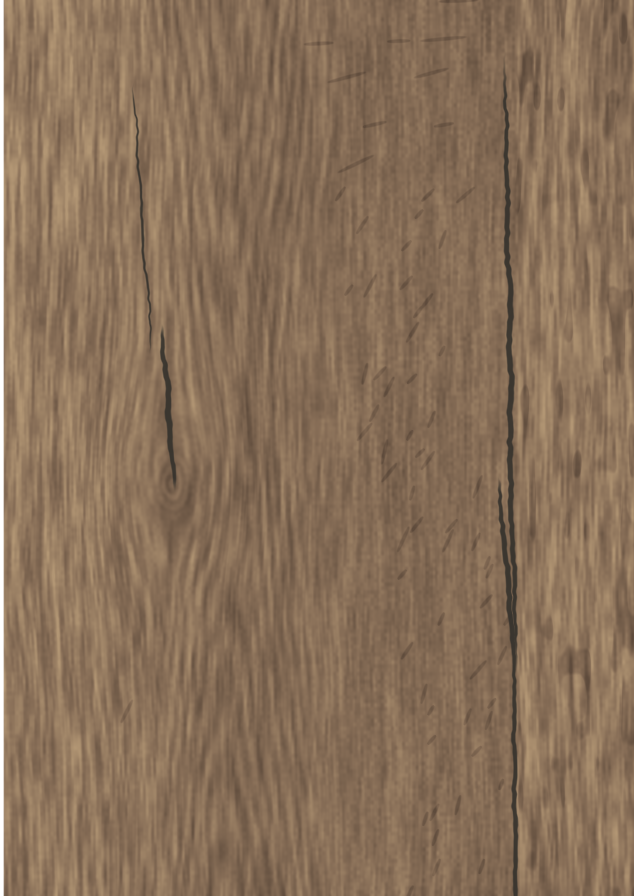
A WebGL 1 fragment shader for this texture:

```glsl
precision highp float;
// Brown oak veneer: vertical grain, a knot, ray flecks and two dark splits.
uniform vec2 u_resolution;

#define DARK vec3(0.37, 0.295, 0.235)
#define MID vec3(0.53, 0.43, 0.34)
#define LIGHT vec3(0.70, 0.59, 0.455)
#define SPLIT_COLOR vec3(0.20, 0.19, 0.17)
#define KNOT vec2(0.192, 0.462)
#define SEAM_X 0.576
#define MARGIN 0.0042
#define GRAIN_FREQ 175.0
#define RING_FREQ 85.0
#define GRAIN_CONTRAST 0.21
#define FLECK_CELL 0.034

float hash(vec2 p) {
  vec3 q = fract(p.xyx * vec3(0.1031, 0.1030, 0.0973));
  q += dot(q, q.yzx + 33.33);
  return fract((q.x + q.y) * q.z);
}

float noise(vec2 p) {
  vec2 i = floor(p), f = fract(p);
  f = f * f * (3.0 - 2.0 * f);
  return mix(mix(hash(i), hash(i + vec2(1.0, 0.0)), f.x),
             mix(hash(i + vec2(0.0, 1.0)), hash(i + 1.0), f.x), f.y);
}

float fbm(vec2 p) {
  float sum = 0.0, amp = 0.5;
  for (int i = 0; i < 4; i++) {
    sum += amp * noise(p);
    p = p * 2.03 + 17.3;
    amp *= 0.5;
  }
  return sum / 0.9375;
}

// Coverage of a stroke from a to b that tapers at both ends
float stroke(vec2 p, vec2 a, vec2 b, float width, float blur) {
  vec2 ab = b - a;
  float t = clamp(dot(p - a, ab) / dot(ab, ab), 0.0, 1.0);
  float halfWidth = 0.5 * width * sqrt(4.0 * t * (1.0 - t));
  float d = length(p - a - ab * t);
  return (1.0 - smoothstep(-blur, blur, d - halfWidth)) * smoothstep(0.0, 0.08, t * (1.0 - t));
}

// Slanted ray flecks scattered on a jittered grid
float rayFlecks(vec2 p, float blur) {
  float cover = 0.0;
  vec2 cell = floor(p / FLECK_CELL);
  for (int j = -1; j <= 1; j++) {
    for (int i = -1; i <= 1; i++) {
      vec2 id = cell + vec2(float(i), float(j));
      vec2 c = (id + vec2(hash(id + 3.1), hash(id + 7.7))) * FLECK_CELL;
      float top = smoothstep(0.77, 0.84, c.y);
      float path = mix(0.525, 0.435, smoothstep(0.32, 0.58, c.y));
      float density = 0.8 * exp(-pow((c.x - path) / 0.06, 2.0));
      float angle = mix(1.05, 0.15, top) + 0.6 * (hash(id + 5.9) - 0.5) * (1.0 - 0.6 * top);
      vec2 arm = vec2(cos(angle), sin(angle)) * mix(0.007, 0.017, hash(id + 9.2)) * (1.0 + 0.7 * top);
      float keep = step(hash(id + 1.4), density * (1.0 - 0.45 * top));
      cover = max(cover, keep * stroke(p, c - arm, c + arm, 0.0042, blur));
    }
  }
  return cover;
}

// Long dark splits with ragged edges
float splits(vec2 p, float blur) {
  p.x += 0.004 * (noise(vec2(p.y * 28.0, 2.0)) - 0.5) + 0.002 * (noise(p * vec2(60.0, 150.0)) - 0.5);
  float s = stroke(p, vec2(0.149, 0.91), vec2(0.169, 0.60), 0.0028, blur);
  s = max(s, stroke(p, vec2(0.180, 0.64), vec2(0.197, 0.45), 0.0065, blur));
  s = max(s, stroke(p, vec2(0.564, 0.95), vec2(0.575, 0.23), 0.0062, blur));
  s = max(s, stroke(p, vec2(0.558, 0.47), vec2(0.574, 0.24), 0.0060, blur));
  return max(s, stroke(p, vec2(0.572, 0.33), vec2(0.578, -0.15), 0.0050, blur));
}

vec3 woodColor(float tone) {
  return mix(mix(DARK, MID, clamp(tone * 2.0, 0.0, 1.0)), LIGHT, clamp(tone * 2.0 - 1.0, 0.0, 1.0));
}

void main() {
  vec2 p = gl_FragCoord.xy / u_resolution.y;
  float px = 1.0 / u_resolution.y;

  // Grain coordinate, bulging round the knot
  vec2 k = p - KNOT;
  float bulge = exp(-dot(k * vec2(16.0, 9.0), k * vec2(16.0, 9.0)));
  float g = p.x - 0.65 * k.x * bulge + 0.022 * (fbm(p * vec2(5.0, 2.5)) - 0.5);

  // Board zones
  float rightBoard = smoothstep(SEAM_X - 0.003, SEAM_X + 0.003, p.x);
  float leftZone = 1.0 - smoothstep(0.13, 0.24, p.x);
  float quarter = smoothstep(0.33, 0.43, p.x) * (1.0 - rightBoard);
  float arches = smoothstep(0.15, 0.21, p.x) * (1.0 - smoothstep(0.31, 0.39, p.x));

  // Broad tone and fine pores
  float tone = 0.475 + 0.15 * leftZone + 0.12 * rightBoard - 0.03 * quarter;
  tone += 0.24 * (fbm(vec2(g * 14.0, p.y * 2.0)) - 0.5);
  float contrast = GRAIN_CONTRAST * (1.0 + 0.35 * leftZone + 0.4 * rightBoard - 0.2 * quarter);
  float coarse = noise(vec2(g * GRAIN_FREQ, p.y * 13.0));
  float fine = noise(vec2(g * GRAIN_FREQ * 1.9 + 40.0, p.y * 42.0));
  tone += contrast * (1.7 * (coarse - 0.5) + 1.5 * (fine - 0.5));
  tone += 0.14 * (noise(p * vec2(260.0, 230.0)) - 0.5) * (0.7 + 0.6 * quarter);

  // Arched growth rings
  float axis = g - 0.255, rise = p.y - 0.55;
  float ring = sqrt(axis * axis + 0.0005) - 0.13 * sqrt(rise * rise + 0.01);
  ring += 0.012 * fbm(p * vec2(18.0, 7.0));
  tone += 0.11 * arches * sin(6.2832 * RING_FREQ * ring);

  // Short dark dashes of the right board, then ray flecks
  float dash = smoothstep(0.68, 0.82, noise(vec2(g * 105.0, p.y * 27.0)));
  tone -= 0.27 * dash * rightBoard;
  tone -= 0.25 * rayFlecks(p, px) * (1.0 - rightBoard);

  // Knot with rings and a smoky shade below
  float r = length(k * vec2(1.25, 0.8)) + 0.008 * (fbm(p * 45.0) - 0.5);
  tone += 0.12 * sin(r * 620.0) * exp(-r * r * 1400.0);
  tone -= 0.34 * exp(-r * r * 3200.0);
  tone -= 0.16 * exp(-dot((k + vec2(0.0, 0.04)) * vec2(42.0, 24.0), (k + vec2(0.0, 0.04)) * vec2(42.0, 24.0)));

  vec3 color = woodColor(tone);
  color = mix(color, SPLIT_COLOR, 0.9 * splits(p, px));
  color = mix(vec3(1.0), color, smoothstep(MARGIN - px, MARGIN + px, p.x));
  gl_FragColor = vec4(color, 1.0);
}
```
